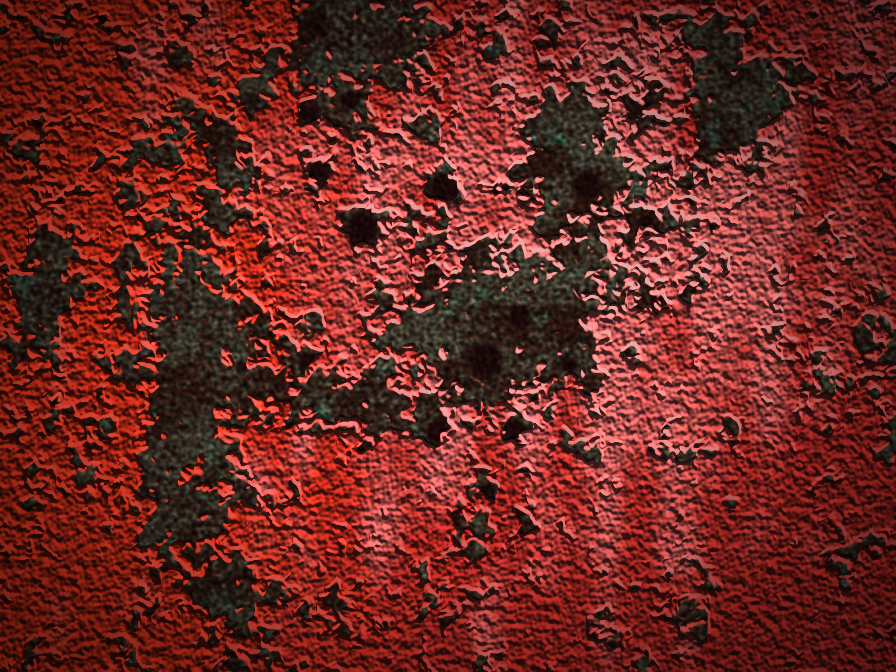
Give the GLSL for this texture, as a Shadertoy shader.

```glsl
// Weathered red paint flaking off a dark, rusty and green-stained metal plate.

const vec3 SCARLET  = vec3(0.68, 0.15, 0.08);
const vec3 CRIMSON  = vec3(0.58, 0.13, 0.11);
const vec3 FADED    = vec3(0.72, 0.33, 0.32);
const vec3 PALE_RIM = vec3(0.88, 0.70, 0.70);
const vec3 RUST     = vec3(0.15, 0.07, 0.05);
const vec3 SOOT     = vec3(0.10, 0.03, 0.03);
const vec3 MOSS     = vec3(0.25, 0.24, 0.19);
const vec3 VERDIGRIS = vec3(0.20, 0.37, 0.31);

const float COVERAGE   = 0.25;   // higher keeps more paint
const float WEAR_DEPTH = 0.50;   // paint lost inside worn zones
const float EDGE_SOFT  = 0.035;  // softness of flake outlines
const float PIT_CELL   = 0.10;   // spacing of rust pits
const float RELIEF     = 5.0;    // strength of the side light
const float LIGHT_STEP = 0.0038; // distance used to measure slope
const vec2  LIGHT_DIR  = vec2(-0.35, -0.94);

// Worn zones: centre and radii, in canvas heights
const vec4 ZONES[7] = vec4[7](
    vec4(0.29, 0.43, 0.085, 0.36), vec4(0.07, 0.59, 0.04, 0.09),
    vec4(0.55, 0.93, 0.18, 0.10),  vec4(0.85, 0.76, 0.07, 0.13),
    vec4(0.75, 0.53, 0.16, 0.11),  vec4(1.08, 0.86, 0.08, 0.11),
    vec4(0.52, 0.39, 0.12, 0.05));

vec2 hash2(vec2 p) {
    vec3 q = fract(p.xyx * vec3(0.1031, 0.1030, 0.0973));
    q += dot(q, q.yzx + 33.33);
    return fract((q.xx + q.yz) * q.zy);
}

float corner(vec2 cell, vec2 offset, vec2 f) {
    return dot(hash2(cell + offset) * 2.0 - 1.0, f - offset);
}

// Gradient noise, roughly -0.7 to 0.7
float noise(vec2 p) {
    vec2 i = floor(p), f = fract(p);
    vec2 u = f * f * f * (f * (f * 6.0 - 15.0) + 10.0);
    return mix(mix(corner(i, vec2(0, 0), f), corner(i, vec2(1, 0), f), u.x),
               mix(corner(i, vec2(0, 1), f), corner(i, vec2(1, 1), f), u.x), u.y);
}

float fbm(vec2 p) {
    float sum = 0.0, amp = 0.6;
    for (int i = 0; i < 4; i++) {
        sum += amp * noise(p);
        p = mat2(1.6, 1.2, -1.2, 1.6) * p + 7.3;
        amp *= 0.6;
    }
    return sum;
}

float blob(vec2 p, vec2 centre, vec2 radius) {
    vec2 q = (p - centre) / radius;
    return exp(-dot(q, q));
}

float wornZones(vec2 p) {
    float sum = 0.0;
    for (int i = 0; i < 7; i++) sum += blob(p, ZONES[i].xy, ZONES[i].zw);
    return min(sum, 1.0);
}

// Scattered round pits, mostly in the middle of the plate
float pits(vec2 p) {
    vec2 cell = floor(p / PIT_CELL);
    float pit = 0.0;
    for (int y = -1; y <= 1; y++)
    for (int x = -1; x <= 1; x++) {
        vec2 id = cell + vec2(x, y);
        vec2 rnd = hash2(id + 17.0);
        vec2 centre = (id + 0.2 + 0.6 * hash2(id + 51.0)) * PIT_CELL;
        float radius = mix(0.014, 0.030, rnd.y);
        pit = max(pit, step(0.55, rnd.x) * blob(p, centre, vec2(radius)));
    }
    return pit * blob(p, vec2(0.68, 0.62), vec2(0.40, 0.50));
}

// Paint cover: positive where paint remains
float paintCover(vec2 p) {
    vec2 q = p + 0.008 * vec2(noise(p * 35.0), noise(p * 35.0 + 40.0));
    float cover = COVERAGE - WEAR_DEPTH * wornZones(p) - 0.55 * pits(q);
    cover += 0.38 * noise(q * 5.0 + 3.0) + 0.40 * noise(q * 13.0);
    cover += 0.42 * noise(q * 29.0 + 9.0) + 0.40 * noise(q * 58.0);
    return cover + 0.25 * (abs(noise(q * 80.0)) - 0.15);
}

float grit(vec2 p) {
    return 0.42 * noise(p * 75.0) + 0.26 * noise(p * 150.0 + 5.0);
}

float surfaceHeight(vec2 p, float cover) {
    return smoothstep(-0.04, 0.14, cover) + grit(p);
}

vec3 paintColour(vec2 p, float fadedZone) {
    float streaks = noise(vec2(p.x * 16.0, p.y * 2.5));
    float mottle = fbm(p * 7.0 + 20.0);
    vec3 red = mix(SCARLET, CRIMSON, smoothstep(0.2, 0.7, p.x + 0.4 * mottle));
    float faded = fadedZone + 0.8 * streaks + 0.9 * mottle - 0.15;
    red = mix(red, FADED, smoothstep(0.05, 0.85, faded));
    return red * (1.0 + 0.25 * fbm(p * 40.0));
}

vec3 metalColour(vec2 p) {
    float stain = fbm(p * 11.0 + 60.0) + 0.7 * noise(p * 95.0);
    vec3 metal = mix(RUST, MOSS, smoothstep(-0.30, 0.35, stain));
    float copper = fbm(p * 17.0 + 90.0) + 0.35 * noise(p * 120.0);
    metal = mix(metal, VERDIGRIS, 0.75 * smoothstep(0.12, 0.50, copper));
    metal = mix(metal, SOOT, smoothstep(0.15, 0.6, pits(p)));
    return metal * (1.0 + 1.1 * noise(p * 130.0));
}

void mainImage(out vec4 fragColor, in vec2 fragCoord) {
    vec2 p = fragCoord / iResolution.y;
    vec2 uv = fragCoord / iResolution.xy;

    // Slope towards the light
    vec2 lit = p + LIGHT_DIR * LIGHT_STEP;
    float cover = paintCover(p);
    float slope = surfaceHeight(p, cover) - surfaceHeight(lit, paintCover(lit));
    float paint = smoothstep(-EDGE_SOFT, EDGE_SOFT, cover);

    // Paint with curled, pale flake edges
    float fadedZone = blob(p, vec2(0.85, 0.62), vec2(0.50, 0.42));
    vec3 coat = paintColour(p, fadedZone);
    coat *= clamp(1.0 + RELIEF * slope, 0.35, 1.55);
    float rim = smoothstep(0.12, 0.42, slope) * (0.15 + 0.75 * fadedZone);
    coat = mix(coat, PALE_RIM, rim);

    // Bare metal, shaded beneath overhanging paint
    vec3 metal = metalColour(p) * clamp(1.0 + 2.0 * slope, 0.4, 1.3);

    vec3 colour = mix(metal, coat, paint);
    float vignette = smoothstep(0.35, 1.15, length((uv - 0.5) * vec2(1.7, 1.6)));
    fragColor = vec4(colour * (1.0 - 0.55 * vignette), 1.0);
}
```
